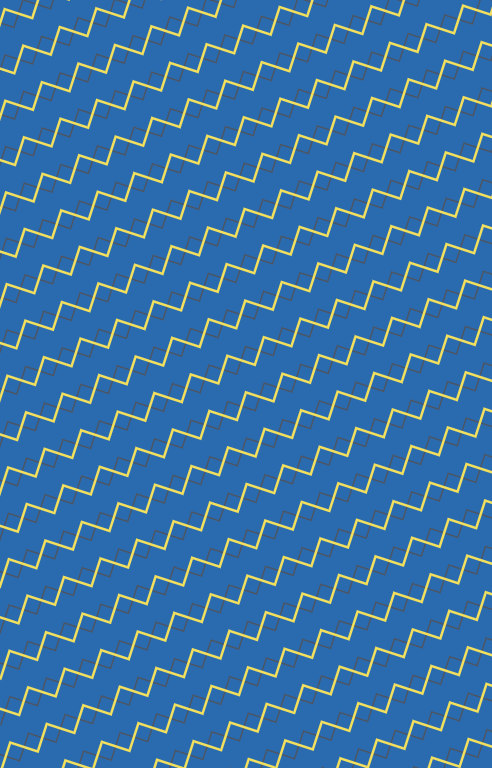
Give the GLSL for this pattern, as a Shadertoy shader.

```glsl
// Tilted rows of yellow zigzag crossed by a thin slate zigzag in opposite phase, on blue.

#define TILES_ACROSS 12.0
#define TILT radians(27.0)
#define YELLOW_WIDTH 0.061
#define SLATE_WIDTH 0.036
#define BLUE vec3(0.165, 0.42, 0.69)
#define YELLOW vec3(0.945, 0.875, 0.365)
#define SLATE vec3(0.294, 0.333, 0.392)

// Distance to a 45 degree zigzag inside a unit tile; phase shifts it along the row.
float zigzagDistance(vec2 p, float phase) {
    float wave = 0.75 - abs(fract(p.x + phase) - 0.5);
    return abs(fract(p.y) - wave) * sqrt(0.5);
}

// Antialiased coverage of a stroke.
float stroke(float dist, float width, float pixel) {
    return clamp(0.5 + (0.5 * width - dist) / pixel, 0.0, 1.0);
}

void mainImage(out vec4 fragColor, in vec2 fragCoord) {
    // Tile units, measured down from the top left corner.
    float pixel = TILES_ACROSS / iResolution.x;
    vec2 p = vec2(fragCoord.x, iResolution.y - fragCoord.y) * pixel;

    // Rows climb to the right.
    float c = cos(TILT), s = sin(TILT);
    vec2 q = vec2(c * p.x - s * p.y, s * p.x + c * p.y);

    // Slate line below, yellow line on top.
    vec3 color = mix(BLUE, SLATE, stroke(zigzagDistance(q, 0.5), SLATE_WIDTH, pixel));
    color = mix(color, YELLOW, stroke(zigzagDistance(q, 0.0), YELLOW_WIDTH, pixel));
    fragColor = vec4(color, 1.0);
}
```
